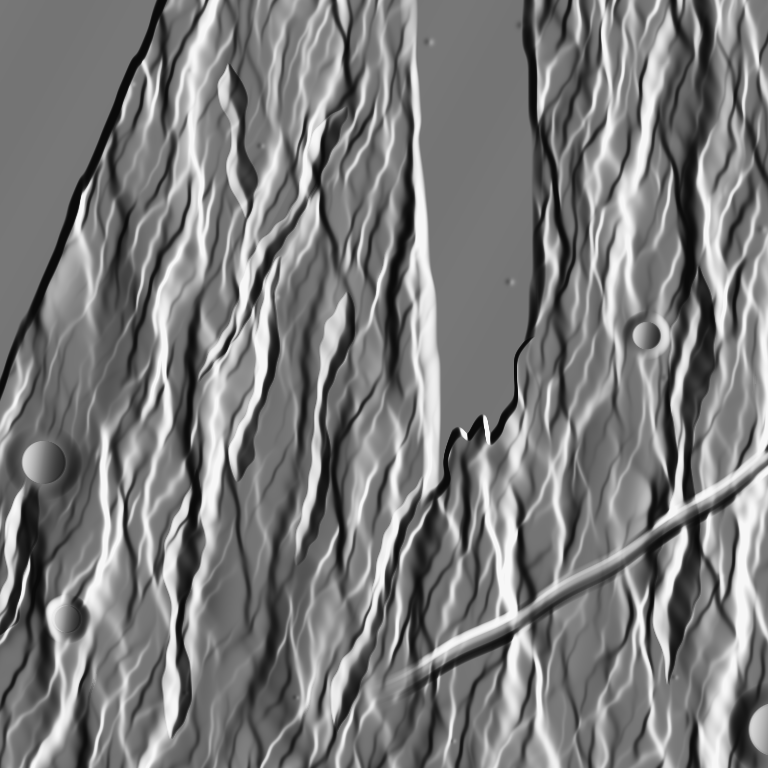
This texture is drawn by a three.js fragment shader. Its source:

```glsl
varying vec2 vUv;

vec2 hash2(vec2 c) {
  return fract(sin(vec2(dot(c, vec2(127.1, 311.7)), dot(c, vec2(269.5, 183.3)))) * 43758.5);
}

// Soft cellular blocks: flat tops of random height joined by scarps
float faultBlocks(vec2 p, vec2 scale, float sharpness) {
  vec2 q = p * scale + scale.yx;
  vec2 cell = floor(q);
  float total = 0.0, weights = 0.0;
  for (int j = -1; j <= 1; j++) {
    for (int i = -1; i <= 1; i++) {
      vec2 c = cell + vec2(float(i), float(j));
      float weight = exp(-sharpness * length(c + 0.05 + 0.9 * hash2(c) - q));
      total += weight * (hash2(c + 57.0).x - 0.5);
      weights += weight;
    }
  }
  return total / weights / scale.x;
}

// Long tapered ridge between two points
float ridge(vec2 p, vec2 a, vec2 b, float width) {
  vec2 ab = b - a;
  float t = clamp(dot(p - a, ab) / dot(ab, ab), 0.0, 1.0);
  float d = length(p - a - ab * t);
  float w = width * (0.75 + 0.25 * sin(t * 13.0 + a.x * 40.0)) * smoothstep(0.0, 0.15, t * (1.0 - t));
  return 1.1 * max(0.0, w - sqrt(d * d + 0.000006));
}

// Smooth raised plains at the upper left and the centre
float plains(vec2 p) {
  float ragged = faultBlocks(p, vec2(30.0, 11.0), 9.0);
  float left = smoothstep(0.006, -0.006, p.x + 0.21 - 0.42 * p.y + 0.3 * ragged);
  float west = 0.568 - 0.025 * smoothstep(0.65, 0.9, p.y) + 0.5 * ragged;
  float east = min(0.695 + 0.5 * ragged, 0.55 + 0.85 * (p.y - 0.36) + 2.5 * ragged);
  float centre = smoothstep(-0.024, 0.0, p.x - west) * smoothstep(0.008, -0.008, p.x - east);
  return max(left, centre);
}

float quietZone(vec2 p, vec2 centre, vec2 size) {
  vec2 q = p - centre;
  q.x -= 0.2 * q.y;
  q /= size;
  return exp(-dot(q, q) * dot(q, q));
}

float addDome(float h, vec2 p, vec2 centre, float radius) {
  float d = length(p - centre) / radius;
  h = mix(h, 0.0, smoothstep(1.8, 0.9, d));
  return h + 0.45 * radius * max(0.0, 1.0 - d * d);
}

float terrain(vec2 p) {
  // Wavering, leaning coordinates for the faults
  vec2 w = p;
  w.x += 0.006 * sin(p.y * 19.0 + p.x * 41.0) + 0.0025 * sin(p.y * 51.0 - p.x * 83.0)
       + 0.001 * sin(p.y * 137.0 + p.x * 171.0);
  vec2 q = w;
  q.x -= mix(0.2, 0.03, p.x) * (p.y - 0.5);

  float calm = max(quietZone(p, vec2(0.345, 0.34), vec2(0.075, 0.36)),
                   quietZone(p, vec2(0.8, 0.34), vec2(0.05, 0.25)));
  calm = max(calm, quietZone(p, vec2(0.09, 0.52), vec2(0.06, 0.2)));
  calm = max(calm, 0.8 * quietZone(p, vec2(0.32, 0.86), vec2(0.07, 0.16)));
  float h = 0.5 * faultBlocks(q, vec2(11.0, 1.8), 18.0);
  h += 0.55 * faultBlocks(q + vec2(0.16 * q.y, 0.0), vec2(24.0, 5.0), 14.0);
  h += 0.45 * faultBlocks(q - vec2(0.16 * q.y, 0.0), vec2(50.0, 12.0), 11.0);
  h *= 1.0 - 0.75 * calm;

  // Dominant ridges
  h += ridge(w, vec2(0.29, 0.93), vec2(0.33, 0.7), 0.014);
  h += ridge(w, vec2(0.46, 0.88), vec2(0.25, 0.48), 0.015);
  h += ridge(w, vec2(0.37, 0.68), vec2(0.31, 0.36), 0.017);
  h += ridge(w, vec2(0.91, 0.68), vec2(0.87, 0.08), 0.025);
  h += ridge(w, vec2(0.45, 0.64), vec2(0.39, 0.24), 0.016);
  h += ridge(w, vec2(0.25, 0.41), vec2(0.22, 0.02), 0.02);
  h += ridge(w, vec2(0.06, 0.42), vec2(-0.01, 0.16), 0.023);
  h += ridge(w, vec2(0.55, 0.4), vec2(0.43, 0.03), 0.016);
  h = mix(h, 0.015, plains(p));

  // Oblique ridge cutting across the faults
  float x = p.x - 0.5;
  float d = 0.87 * (p.y - 0.1 - 0.5 * x - 0.2 * x * x - 0.003 * sin(p.x * 45.0));
  float band = smoothstep(0.018, 0.006, abs(d)) * smoothstep(0.46, 0.65, p.x);
  h = mix(h, 0.004 + 0.9 * max(0.0, 0.012 - sqrt(d * d + 0.00001)), 0.8 * band);

  // Round domes and scattered pits
  h = addDome(h, p, vec2(0.057, 0.398), 0.028);
  h = addDome(h, p, vec2(0.842, 0.563), 0.018);
  h = addDome(h, p, vec2(0.087, 0.194), 0.018);
  h = addDome(h, p, vec2(1.01, 0.05), 0.035);
  for (int i = 0; i < 14; i++) {
    vec2 seed = hash2(vec2(float(i), 7.0));
    float r = 0.003 + 0.003 * seed.x * seed.y;
    float pit = length(p - seed) / r;
    h -= 0.3 * r * exp(-pit * pit);
  }
  return h;
}

void main() {
  // Low light from the left, slightly above
  vec2 toward = vec2(0.0014, -0.0002);
  float slope = 1.1 * (terrain(vUv + toward) - terrain(vUv - toward)) / (2.0 * toward.x);
  float contrast = slope > 0.0 ? 0.58 : 0.44;
  float grey = 0.46 + contrast * slope / sqrt(1.0 + slope * slope);
  grey += 0.006 * sin(vUv.x * 31.0 - vUv.y * 17.0);
  gl_FragColor = vec4(vec3(clamp(grey, 0.04, 0.97)), 1.0);
}
```
